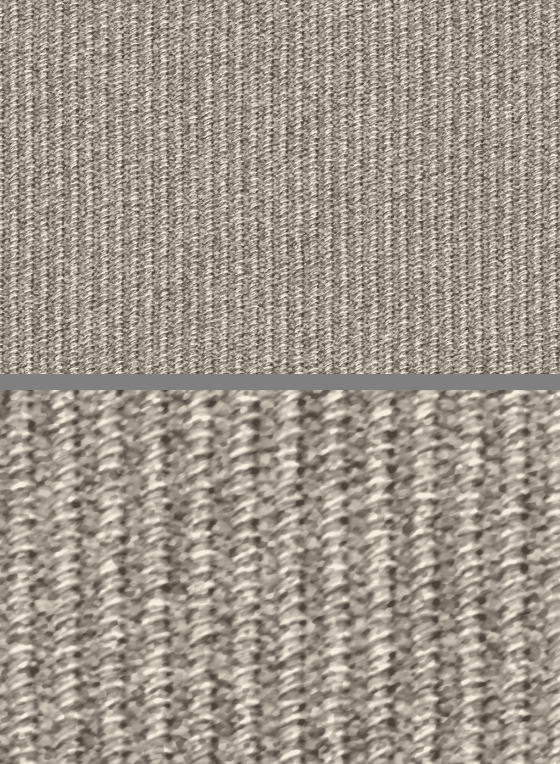
Top: the whole. Bottom: its middle third, enlarged.
Give the GLSL for this texture, as a WebGL 2 fragment shader.

```glsl
#version 300 es
precision highp float;
// Ribbed woven fabric: cream slanted stitches alternating with grey knit columns.

uniform vec2 u_resolution;
out vec4 outColor;

// Layout
const float COLUMNS = 37.4;          // cream + grey pairs across
const float ROWS = 67.0;             // stitches down
const float COLUMN_SHIFT = 0.64;     // in half columns
const vec2 JITTER = vec2(0.12, 0.20);

// Stitch shapes, in half columns by rows
const vec2 CREAM_SIZE = vec2(0.62, 0.38);
const vec2 GREY_SIZE = vec2(0.54, 0.46);
const float CREAM_SLANT = 0.48;
const float GREY_SLANT = -0.12;
const float CURVE = 0.55;

// Tones, 0 = darkest yarn, 1 = lightest yarn
const float CREAM_TONE = 0.77;
const float GREY_TONE = 0.54;
const float STITCH_VARIATION = 0.07;
const float GAP_DEPTH = 0.27;
const float HOLE_DEPTH = 0.46;
const float STRAND_DEPTH = 0.13;
const float GRAIN_AMOUNT = 0.56;
const vec2 GRAIN_SCALE = vec2(3.6, 3.8);
const float GRAIN_SLANT = 0.35;

// Colours
const vec3 SHADOW = vec3(0.30, 0.26, 0.22);
const vec3 YARN = vec3(0.635, 0.595, 0.545);
const vec3 HIGHLIGHT = vec3(0.97, 0.93, 0.87);

vec2 hash2(vec2 p) {
  vec3 q = fract(p.xyx * vec3(0.1031, 0.1030, 0.0973));
  q += dot(q, q.yzx + 33.33);
  return fract((q.xx + q.yz) * q.zy);
}

// Smooth cellular noise: cell values blended by closeness, centred on zero
float fibreGrain(vec2 p) {
  vec2 base = floor(p);
  float total = 0.0, weights = 0.0;
  for (int j = -1; j <= 1; j++)
  for (int i = -1; i <= 1; i++) {
    vec2 cell = base + vec2(i, j);
    vec2 away = p - cell - hash2(cell + 71.0);
    float weight = exp(-6.0 * dot(away, away));
    total += weight * hash2(cell + 19.0).x;
    weights += weight;
  }
  return total / weights - 0.5;
}

// Slow fading of each column along its length
float columnDrift(float column, float y) {
  float seed = hash2(vec2(column, 5.0)).x;
  return 0.02 * (seed - 0.5) + 0.012 * sin(y * 0.16 + seed * 40.0);
}

// Tone of the woven surface at p, in half columns by rows
float weave(vec2 p) {
  vec2 base = floor(p);
  float tone = 0.0, weights = 0.0, height = 0.0, hole = 0.0;
  for (int j = -2; j <= 2; j++)
  for (int i = -1; i <= 1; i++) {
    vec2 cell = base + vec2(i, j);
    float grey = mod(cell.x, 2.0);
    vec2 random = hash2(cell);
    vec2 variety = hash2(cell + 43.0);
    vec2 centre = cell + 0.5 + JITTER * (random - 0.5);
    centre.y += 0.5 * grey - 0.25;
    vec2 away = p - centre;

    // Bent, tilted strand
    float slant = mix(CREAM_SLANT, GREY_SLANT, grey) + 0.6 * (variety.x - 0.5);
    vec2 q = away;
    q.y -= slant * q.x - CURVE * q.x * q.x;
    float strands = (1.0 - grey) * cos(q.y * 13.0 + 2.0 * variety.x);
    q /= mix(CREAM_SIZE, GREY_SIZE, grey);
    float bump = exp(-dot(q, q));
    float weight = bump * bump + 1e-5;
    float yarn = mix(CREAM_TONE, GREY_TONE, grey)
               + STITCH_VARIATION * (variety.y - 0.5)
               + STRAND_DEPTH * strands
               + columnDrift(cell.x, cell.y);
    tone += weight * yarn;
    weights += weight;
    height = max(height, bump);

    // Small dark opening beside each cream stitch
    vec2 corner = (away - vec2(0.56, -0.40)) / vec2(0.18, 0.22);
    float depth = 0.4 + 0.6 * random.y;
    hole = max(hole, (1.0 - grey) * depth * exp(-dot(corner, corner)));
  }
  float gap = 1.0 - smoothstep(0.25, 0.85, height);
  return tone / weights - GAP_DEPTH * gap - HOLE_DEPTH * hole;
}

void main() {
  vec2 uv = gl_FragCoord.xy / u_resolution;
  vec2 p = uv * vec2(2.0 * COLUMNS, ROWS) + vec2(COLUMN_SHIFT, 0.0);

  // Slight wander of columns and rows
  p.x += 0.06 * sin(uv.y * 9.0 + uv.x * 5.0) + 0.04 * sin(uv.y * 31.0 + uv.x * 17.0);
  p.y += 0.20 * sin(uv.x * 13.0 + uv.y * 4.0);

  vec2 fibre = vec2(p.x, p.y - GRAIN_SLANT * p.x) * GRAIN_SCALE;
  float tone = weave(p) + GRAIN_AMOUNT * fibreGrain(fibre);
  tone = clamp(tone, 0.0, 1.0);
  vec3 colour = mix(SHADOW, YARN, min(tone * 2.0, 1.0));
  colour = mix(colour, HIGHLIGHT, max(tone * 2.0 - 1.0, 0.0));
  outColor = vec4(colour, 1.0);
}
```
